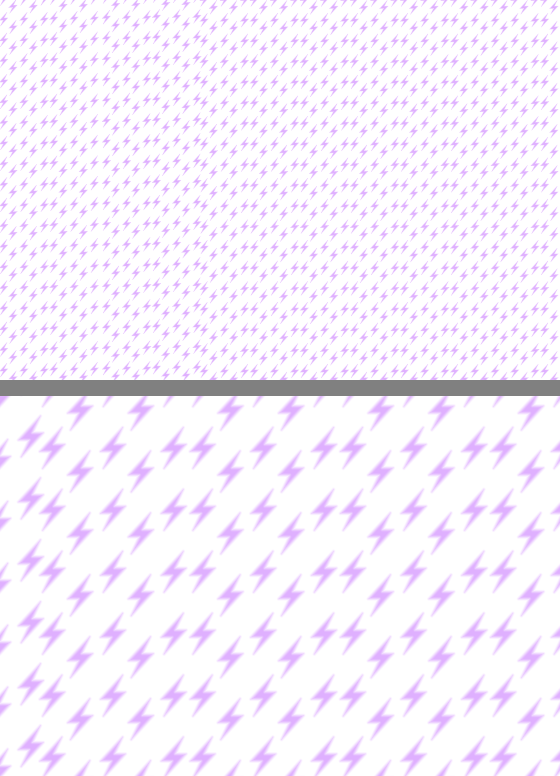
Top: the whole. Bottom: its middle third, enlarged.
Write a WebGL 2 fragment shader that draws this pattern.

```glsl
#version 300 es
precision highp float;
// Slanted lilac lightning bolts in staggered columns, grouped in fives with uneven seams.

#define ROWS 18.41         // bolts from bottom to top
#define COLUMN 0.4854      // mean column spacing, in rows
#define FIRST_X 0.18       // centre of the first column
#define LOW_PHASE 0.355    // row offset of the low columns, from the top
#define STAGGER 0.38       // rise of the high columns
#define SOFTNESS 0.042     // half width of the blurred edge
#define BOLT_COLOR vec3(0.875, 0.69, 1.0)
#define PAPER_COLOR vec3(1.0)

uniform vec2 u_resolution;
out vec4 fragColor;

// Signed distance to a bolt with half-turn symmetry
float boltDistance(vec2 p) {
    const vec2 tip = vec2(0.155, 0.33);
    const vec2 corner = vec2(-0.201, -0.058);
    const vec2 notch = vec2(-0.025, -0.058);
    vec2 v[6] = vec2[6](tip, corner, notch, -tip, -corner, -notch);
    float d = 1e3;
    float side = 1.0;
    for (int i = 0; i < 6; i++) {
        vec2 a = v[i];
        vec2 edge = v[(i + 1) % 6] - a;
        vec2 w = p - a;
        vec2 off = w - edge * clamp(dot(w, edge) / dot(edge, edge), 0.0, 1.0);
        d = min(d, dot(off, off));
        bool above = w.y >= 0.0;
        bool below = w.y < edge.y;
        bool left = edge.x * w.y > edge.y * w.x;
        if ((above && below && left) || (!above && !below && !left)) side = -side;
    }
    return side * sqrt(d);
}

// Centre x and row phase of a column
vec2 columnPlace(float column) {
    float n = column + step(50.0, column);   // one column is lost at the last seam
    float group = floor(n / 5.0);
    float member = n - 5.0 * group;
    float low = mod(member, 2.0);

    // Groups sit slightly off the even grid
    float shift = 0.12 * step(2.0, group) * (1.0 - step(4.0, group))
                - 0.49 * step(10.0, group);
    float x = FIRST_X + group * 5.0 * COLUMN + member * 0.49 - 0.04 * low + shift;

    // The first four groups climb, then the pattern drops back
    float climb = (0.05 + 0.045 * group) * (1.0 - step(4.0, group));
    return vec2(x, LOW_PHASE - climb - STAGGER * (1.0 - low));
}

void main() {
    float pixel = ROWS / u_resolution.y;
    vec2 p = gl_FragCoord.xy * pixel;
    float fromTop = ROWS - p.y;

    // Nearest bolt among the neighbouring columns
    float nearest = 1e3;
    float column = floor((p.x - FIRST_X) / COLUMN + 0.5);
    for (float k = -2.0; k <= 2.0; k++) {
        vec2 place = columnPlace(column + k);
        float y = 0.5 - fract(fromTop - place.y + 0.5);
        nearest = min(nearest, boltDistance(vec2(p.x - place.x, y)));
    }

    float soft = max(SOFTNESS, 0.7 * pixel);
    float ink = 1.0 - smoothstep(-soft, soft, nearest);
    fragColor = vec4(mix(PAPER_COLOR, BOLT_COLOR, ink), 1.0);
}
```
